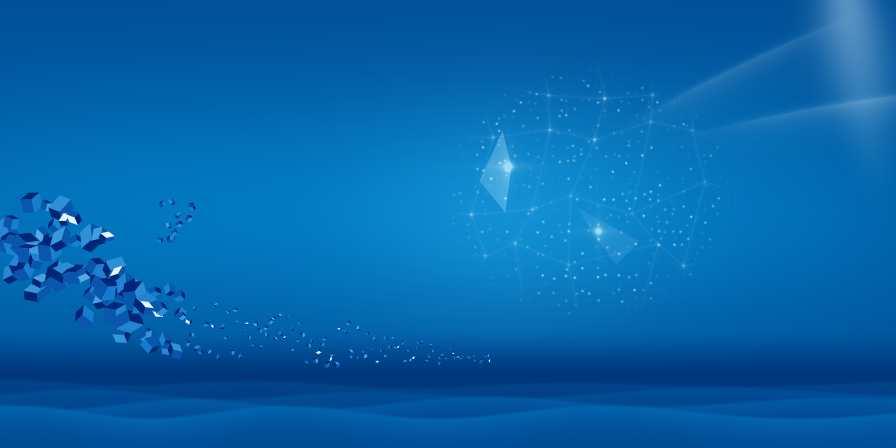
A Shadertoy shader for this background:

```glsl
#define SKY_DARK vec3(0.0, 0.30, 0.58)
#define SKY_LIGHT vec3(0.005, 0.475, 0.755)
#define SEA_DARK vec3(0.0, 0.20, 0.47)
#define SEA_LIGHT vec3(0.01, 0.41, 0.70)
#define PALE vec3(0.62, 0.86, 0.97)
#define GLOBE_CENTER vec2(1.315, 0.57)
#define GLOBE_RADIUS vec2(0.315, 0.275)
#define STAR_CELL 0.017
#define NET_CELL 0.125
#define CUBE_COUNT 165
#define CLUSTER_COUNT 12
#define PX (1.0 / iResolution.y)

float hash(vec2 p) {
    return fract(sin(dot(p, vec2(127.1, 311.7))) * 43758.5453);
}

vec2 hash2(vec2 p) {
    return vec2(hash(p), hash(p + 17.3));
}

float coverage(float d) {
    return clamp(0.5 - d / PX, 0.0, 1.0);
}

float segment(vec2 p, vec2 a, vec2 b) {
    vec2 ab = b - a;
    return length(p - a - ab * clamp(dot(p - a, ab) / dot(ab, ab), 0.0, 1.0));
}

float edgeSide(vec2 p, vec2 a, vec2 b) {
    vec2 e = normalize(b - a);
    return e.x * (p.y - a.y) - e.y * (p.x - a.x);
}

// Convex pane with clockwise corners
float pane(vec2 p, vec2 a, vec2 b, vec2 c, vec2 d) {
    return coverage(max(max(edgeSide(p, a, b), edgeSide(p, b, c)),
                        max(edgeSide(p, c, d), edgeSide(p, d, a))));
}

float glint(vec2 p, float size) {
    float r = length(p);
    float rays = exp(-abs(p.x) / size * 3.0) + exp(-abs(p.y) / size * 3.0);
    return exp(-r * r / (size * size * 0.06)) + 0.35 * rays * exp(-r / size);
}

// Parallelogram spanned by u and v
float face(vec2 q, vec2 u, vec2 v) {
    float area = abs(u.x * v.y - u.y * v.x);
    vec2 d = abs(inverse(mat2(u, v)) * q - 0.5) - 0.5;
    return coverage(max(d.x * area / length(v), d.y * area / length(u)));
}

// Tumbling block with three visible faces
void drawCube(inout vec3 col, vec2 q, float size, float seed) {
    if (dot(q, q) > 5.0 * size * size + 4.0 * PX * PX) return;
    vec2 r = hash2(vec2(seed, 4.7));
    vec3 angle = 6.283 * r.x + vec3(0.0, 1.8 + 0.6 * r.y, 4.1 + 0.5 * r.x);
    vec3 len = size * vec3(1.2, 0.75 + 0.4 * r.y, 0.65 + 0.4 * r.x);
    vec2 u = len.x * vec2(cos(angle.x), sin(angle.x));
    vec2 v = len.y * vec2(cos(angle.y), sin(angle.y));
    vec2 w = len.z * vec2(cos(angle.z), sin(angle.z));
    float tint = hash(vec2(seed, 9.1));
    vec3 top = mix(vec3(0.08, 0.48, 0.80), vec3(0.42, 0.74, 0.93), tint * tint);
    top = mix(top, vec3(0.90, 0.96, 1.0), step(0.91, tint));
    col = mix(col, vec3(0.0, 0.15, 0.47), face(q, v, w));
    col = mix(col, vec3(0.03, 0.34, 0.68), face(q, w, u));
    col = mix(col, top, face(q, u, v));
}

// Smoke streak: crisp above, soft below
float wisp(float d, float width) {
    return exp(-max(d, 0.0) / (0.2 * width) - max(-d, 0.0) / width);
}

vec2 netNode(vec2 id) {
    return (id + 0.15 + 0.7 * hash2(id)) * NET_CELL;
}

void mainImage(out vec4 fragColor, in vec2 fragCoord) {
    vec2 p = fragCoord / iResolution.y;

    // Sky and broad glow
    float bell = exp(-pow((p.y - 0.53) / 0.31, 2.0));
    bell *= 1.0 - 0.45 * pow(abs(p.x - 0.85) / 1.15, 3.0);
    vec3 col = mix(SKY_DARK, SKY_LIGHT, bell);
    vec2 g = (p - vec2(1.15, 0.52)) / vec2(0.33, 0.26);
    col += vec3(0.06, 0.09, 0.075) * exp(-dot(g, g));
    col = mix(col, SEA_DARK, 1.0 - smoothstep(0.14, 0.27, p.y));

    // Smoke in the upper right
    float arc = 0.708 + 0.58 * (p.x - 1.38) - 0.18 * pow(p.x - 1.38, 2.0);
    float low = 0.687 + 0.26 * (p.x - 1.5) - 0.13 * pow(p.x - 1.5, 2.0);
    float smoke = 0.20 * wisp(p.y - arc, 0.035) * smoothstep(1.35, 1.6, p.x) * (1.0 - smoothstep(1.7, 1.95, p.x));
    smoke += 0.22 * wisp(p.y - low, 0.03) * smoothstep(1.47, 1.8, p.x);
    float plume = (p.x - 1.89 - 0.16 * (1.0 - p.y)) / (0.055 + 0.02 * sin(9.0 * p.y));
    smoke += 0.46 * exp(-plume * plume) * smoothstep(0.52, 1.02, p.y);
    col = mix(col, vec3(0.75, 0.87, 0.95), smoke);

    // Globe of dots joined by a faint net
    float rim = length((p - GLOBE_CENTER) / GLOBE_RADIUS);
    float inside = 1.0 - smoothstep(0.82, 1.08, rim);
    vec2 cell = floor(p / STAR_CELL);
    vec2 dotPos = (cell + 0.2 + 0.6 * hash2(cell)) * STAR_CELL;
    float spark = pow(hash(cell + 5.5), 5.0);
    float light = spark * inside * exp(-pow(length(p - dotPos) / 0.0026, 2.0));
    vec2 home = floor(p / NET_CELL);
    for (int i = 0; i < 9; i++) {
        vec2 id = home + vec2(i % 3 - 1, i / 3 - 1);
        vec2 a = netNode(id);
        float d = min(segment(p, a, netNode(id + vec2(1, 0))), segment(p, a, netNode(id + vec2(0, 1))));
        light += inside * (0.10 * exp(-d / 0.0018) + 0.45 * glint(p - a, 0.014) * hash(id + 2.0));
    }

    // Glass panes and bright glints
    float kite = pane(p, vec2(1.122, 0.708), vec2(1.141, 0.628), vec2(1.128, 0.526), vec2(1.07, 0.596));
    float shard = pane(p, vec2(1.289, 0.536), vec2(1.427, 0.461), vec2(1.375, 0.409), vec2(1.323, 0.479));
    light += kite * (0.33 + 1.6 * (p.x - 1.1)) + 0.12 * shard;
    light += glint(p - vec2(1.136, 0.628), 0.035) + 0.8 * glint(p - vec2(1.336, 0.484), 0.03);
    col = mix(col, PALE, clamp(light, 0.0, 1.0));

    // Sea ridges from far to near
    for (int i = 0; i < 5; i++) {
        float k = float(i) / 4.0, x = p.x - 0.05;
        float swell = cos(11.46 * x - 1.38 * x * x + 2.3 * (4.0 - float(i)));
        float ridge = mix(0.165, 0.08, k) + mix(0.004, 0.014, k) * swell;
        ridge += 0.02 * k * (1.0 - k) * sin(3.0 * p.x + 5.0 * k);
        float depth = max(ridge - p.y, 0.0);
        vec3 water = mix(SEA_DARK, SEA_LIGHT, k * (0.3 + 0.6 * exp(-depth * 22.0)) + 0.08);
        col = mix(col, water, smoothstep(-0.004, 0.006, ridge - p.y));
    }

    // Stream of blocks tapering to the right
    for (int i = 0; i < CUBE_COUNT; i++) {
        float n = float(i);
        vec2 r = hash2(vec2(n, 1.3));
        float x = 1.1 * (n + r.x) / float(CUBE_COUNT);
        float taper = smoothstep(0.7, 1.1, x);
        float middle = 0.24 + 0.21 * exp(-pow(x / 0.32, 2.0)) - 0.04 * taper;
        float spread = 0.09 * exp(-pow((x - 0.13) / 0.2, 2.0)) + 0.055 * (1.0 - 0.85 * taper);
        float size = 0.0065 - 0.003 * taper + 0.022 * (1.0 - smoothstep(0.28, 0.48, x));
        size *= 0.5 + 0.6 * hash(vec2(n, 6.2));
        drawCube(col, p - vec2(x, middle + spread * (2.0 * r.y - 1.0)), size, n);
    }
    for (int i = 0; i < CLUSTER_COUNT; i++) {
        vec2 r = hash2(vec2(i, 31.7)) - 0.5;
        drawCube(col, p - vec2(0.4, 0.505) - r * vec2(0.09, 0.10), 0.008, float(i) + 300.0);
    }

    fragColor = vec4(clamp(col, 0.0, 1.0), 1.0);
}
```
